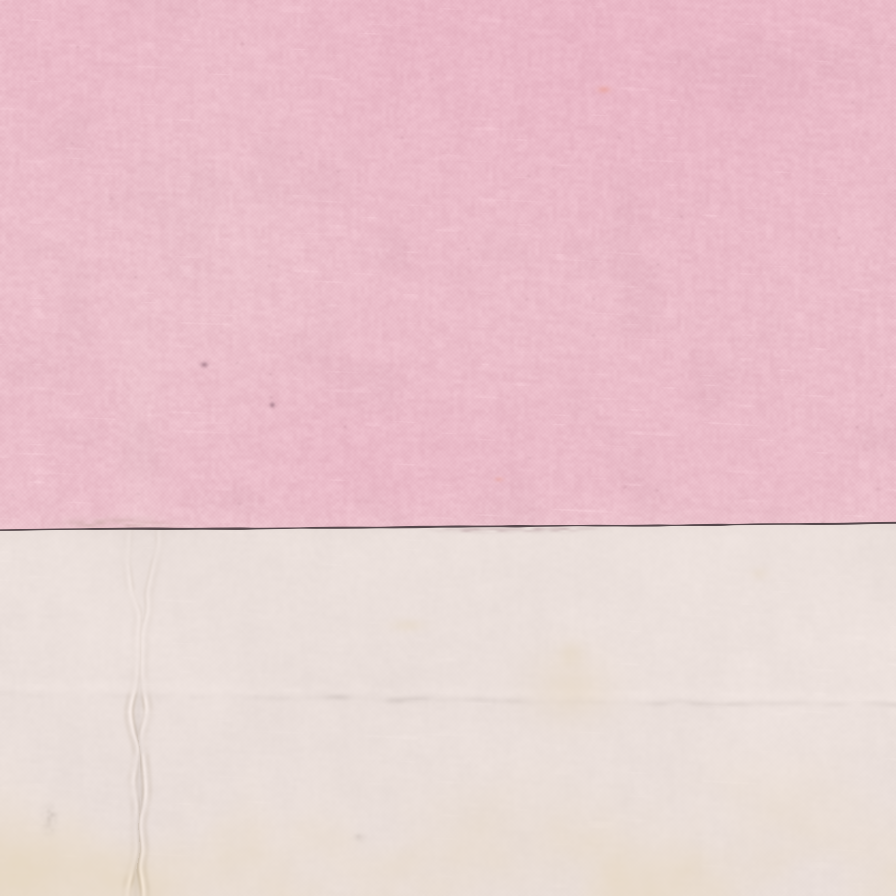
Write a Shadertoy shader that draws this texture.

```glsl
// Two pieces of worn cloth: rose linen above, creased ivory cotton below,
// joined by a thin dark seam. Threads come from stretched value noise;
// stains, folds and puckers are soft ellipses and distance bands.

const float TAU = 6.2831853;
const float THREADS = 210.0;

float hash(vec2 p) {
    return fract(sin(dot(p, vec2(127.1, 311.7))) * 43758.5453);
}

float noise(vec2 p) {
    vec2 i = floor(p), f = fract(p);
    f = f * f * (3.0 - 2.0 * f);
    return mix(mix(hash(i), hash(i + vec2(1, 0)), f.x),
               mix(hash(i + vec2(0, 1)), hash(i + vec2(1, 1)), f.x), f.y);
}

float fbm(vec2 p) {
    float sum = 0.0, amp = 0.533;
    for (int i = 0; i < 4; i++) {
        sum += amp * noise(p);
        p = p * 2.03 + 17.3;
        amp *= 0.5;
    }
    return sum;
}

// Soft ellipse with centre (x, y) and radii (rx, ry)
float blob(vec2 p, float x, float y, float rx, float ry) {
    vec2 d = (p - vec2(x, y)) / vec2(rx, ry);
    return exp(-dot(d, d));
}

// Soft line across a signed distance
float band(float d, float width) {
    return exp(-d * d / (width * width));
}

// 1 between a and b, with soft ends
float span(float x, float a, float b) {
    return smoothstep(a - 0.04, a + 0.04, x) * (1.0 - smoothstep(b - 0.04, b + 0.04, x));
}

// Thread relief, centred on zero; the weft sags a little to the right
float weave(vec2 p) {
    float weft = p.y + 0.035 * p.x + 0.012 * p.x * p.x;
    float grid = sin(TAU * THREADS * p.x) * sin(TAU * THREADS * weft);
    float knots = noise(vec2(p.x, weft) * THREADS * 1.2) - 0.5;
    float across = noise(vec2(p.x * 55.0, weft * THREADS)) - 0.5;
    float along = noise(vec2(p.x * THREADS, p.y * 50.0)) - 0.5;
    float slub = smoothstep(0.84, 1.0, noise(vec2(p.x * 24.0 + 40.0, weft * 190.0)));
    return 0.2 * grid + 0.65 * knots + 0.45 * across + 0.35 * along + 0.6 * slub - 0.02;
}

// Sparse dark lint, one possible fleck in each cell
float lint(vec2 p, float cells) {
    vec2 id = floor(p * cells);
    float x = 0.2 + 0.6 * hash(id + 3.1), y = 0.2 + 0.6 * hash(id + 8.7);
    return step(0.92, hash(id)) * blob(fract(p * cells), x, y, 0.06, 0.05);
}

vec3 linen(vec2 p, float above) {
    // Dye: deeper toward the upper right, worn pale on the left
    float dye = 0.40 + 0.22 * (fbm(p * vec2(5.0, 4.0)) - 0.5);
    dye += 0.36 * blob(p, 0.70, 0.97, 0.36, 0.22);
    dye += 0.15 * blob(p, 0.05, 0.95, 0.12, 0.18);
    dye += 0.14 * blob(p, 0.42, 0.50, 0.35, 0.10);
    dye -= 0.22 * blob(p, 0.24, 0.72, 0.15, 0.20);
    dye -= 0.18 * band(p.x - 0.155, 0.025) * (1.0 - smoothstep(0.5, 0.8, p.y));
    dye -= 0.28 * exp(-above / 0.022);
    vec3 col = mix(vec3(0.930, 0.780, 0.812), vec3(0.912, 0.698, 0.768), dye);
    col += weave(p) * vec3(0.032, 0.048, 0.042);

    // Grey wear, lint, and small rust or dark spots
    col -= 0.012 * smoothstep(0.55, 0.8, fbm(p * 14.0 + 5.0));
    col -= 0.04 * lint(p, 28.0);
    float rust = blob(p, 0.674, 0.900, 0.007, 0.004) + 0.7 * blob(p, 0.557, 0.465, 0.005, 0.003);
    col = mix(col, vec3(0.91, 0.62, 0.58), 0.55 * rust);
    float dark = blob(p, 0.228, 0.593, 0.004, 0.003) + blob(p, 0.304, 0.548, 0.003, 0.003);
    col = mix(col, vec3(0.55, 0.40, 0.46), 0.55 * dark);
    float fray = span(p.x, 0.07, 0.18) * band(above - 0.006, 0.006);
    return mix(col, vec3(0.77, 0.65, 0.63), 0.6 * fray * noise(p * vec2(90.0, 300.0)));
}

// Broken strands that wander, meet and part down the vertical tuck
vec3 pucker(vec3 col, vec2 p) {
    float low = 1.0 - smoothstep(0.20, 0.26, p.y);
    float wander = 0.005 * (noise(vec2(p.y * 38.0, 2.0)) - 0.5);
    float x = p.x - 0.156 - 0.015 * (p.y - 0.2) - wander;
    float gap = 0.002 + 0.008 * noise(vec2(p.y * 24.0, 5.0)) * (0.4 + 0.6 * low);
    gap += 0.012 * smoothstep(0.30, 0.40, p.y);
    float broken = smoothstep(0.15, 0.8, noise(vec2(p.y * 60.0, 9.0 + step(0.0, x))));
    float strength = mix(0.32, 0.85, low) * (0.3 + 0.7 * broken);
    float side = abs(x) - gap;
    float shade = 0.09 * band(side + 0.003, 0.0022) + 0.05 * band(side - 0.005, 0.003);
    col -= vec3(0.9, 1.0, 1.25) * strength * shade + 0.04 * low * band(x, 0.004);
    return col + 0.06 * strength * band(side, 0.0022);
}

vec3 cotton(vec2 p, float below) {
    float cloud = fbm(p * 7.0 + 21.0);
    vec3 col = vec3(0.922, 0.879, 0.862) + 0.03 * (cloud - 0.5);
    col += 0.014 * weave(p) + 0.014 * (fbm(p * vec2(50.0, 35.0)) - 0.5);

    // Yellow age stains, strongest along the lower edge
    float stain = 0.55 * (1.0 - smoothstep(0.0, 0.20, p.y)) * smoothstep(0.25, 0.75, cloud);
    stain += 0.35 * blob(p, 0.01, 0.03, 0.06, 0.05);
    stain += 0.25 * blob(p, 0.13, 0.03, 0.03, 0.035);
    stain += 0.25 * blob(p, 0.57, 0.05, 0.10, 0.05);
    stain += 0.40 * blob(p, 0.635, 0.235, 0.045, 0.04);
    stain += 0.40 * blob(p, 0.638, 0.270, 0.013, 0.012);
    stain += 0.35 * blob(p, 0.455, 0.302, 0.018, 0.007);
    stain += 0.35 * blob(p, 0.848, 0.360, 0.010, 0.007);
    stain *= 0.6 + 0.8 * fbm(p * 22.0);
    col = mix(col, vec3(0.90, 0.84, 0.75), min(stain, 0.8));

    // Horizontal fold, pressed darker in two stretches
    float fold = p.y - 0.225 + 0.012 * p.x + 0.003 * (noise(vec2(p.x * 25.0, 3.0)) - 0.5);
    float press = 0.25 + 0.7 * span(p.x, 0.33, 0.57) + 0.6 * span(p.x, 0.72, 1.1);
    col -= 0.07 * press * band(fold, 0.0035) * noise(p * vec2(45.0, 90.0));
    col = pucker(col + 0.008 * band(fold - 0.009, 0.006), p);

    // Grey scuffs and the shadow under the seam
    float scuff = blob(p, 0.055, 0.085, 0.007, 0.012) + 0.7 * blob(p, 0.401, 0.065, 0.006, 0.004);
    col -= 0.12 * scuff * noise(p * 220.0) + 0.015 * exp(-below / 0.005);
    float fray = span(p.x, 0.50, 0.65) * band(below - 0.004, 0.003);
    return mix(col, vec3(0.70, 0.58, 0.60), 0.6 * fray * noise(p * vec2(100.0, 300.0)));
}

void mainImage(out vec4 fragColor, in vec2 fragCoord) {
    vec2 p = fragCoord / iResolution.xy;
    float pixel = 1.0 / iResolution.y;
    float seam = 0.4085 + 0.0075 * p.x + 0.0012 * (noise(vec2(p.x * 14.0, 4.0)) - 0.5);
    float above = p.y - seam;
    vec3 col = mix(cotton(p, max(-above, 0.0)), linen(p, max(above, 0.0)),
                   smoothstep(-pixel, pixel, above));

    // Dark seam line, slightly uneven in weight
    float halfWidth = 0.0006 + 0.0007 * noise(vec2(p.x * 45.0, 7.0));
    float ink = 1.0 - smoothstep(halfWidth - 0.5 * pixel, halfWidth + 0.6 * pixel, abs(above));
    col = mix(col, vec3(0.24, 0.19, 0.21), 0.85 * ink);
    fragColor = vec4(clamp(col, 0.0, 1.0), 1.0);
}
```
